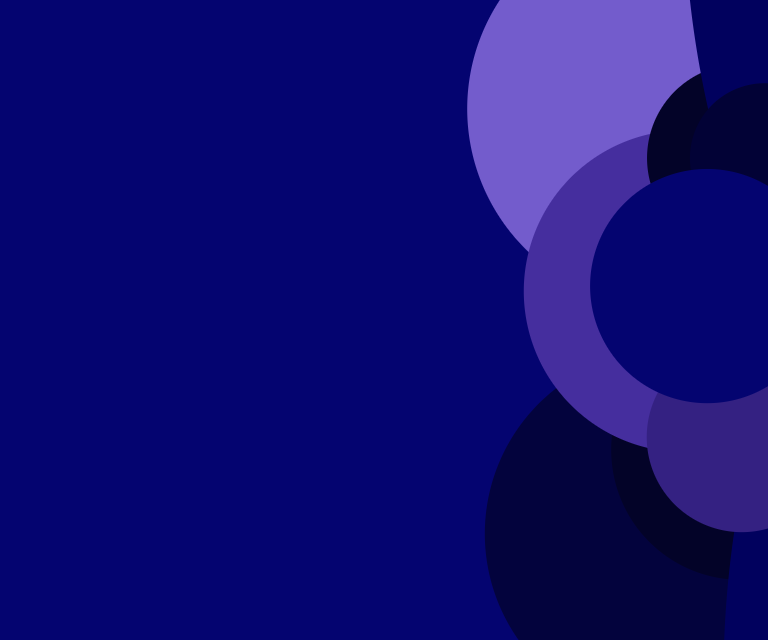
Write a WebGL 1 fragment shader that draws this background.

```glsl
precision highp float;
// Flat overlapping discs in violet and navy along the right side of a deep blue field.

uniform vec2 u_resolution;

#define FIELD_BLUE   vec3(0.016, 0.016, 0.44)
#define SHADE_BLUE   vec3(0.005, 0.005, 0.37)
#define NAVY         vec3(0.012, 0.012, 0.24)
#define DEEP_NAVY    vec3(0.008, 0.008, 0.21)
#define INK          vec3(0.012, 0.010, 0.155)
#define LAVENDER     vec3(0.45, 0.36, 0.80)
#define VIOLET       vec3(0.27, 0.18, 0.62)
#define PLUM         vec3(0.205, 0.13, 0.51)
#define SWEEP_RADIUS 1.5625

// Paints an antialiased disc over the colour so far; lengths are in canvas heights.
void paintDisc(inout vec3 color, vec2 p, vec2 center, float radius, vec3 fill) {
  float edge = (radius - distance(p, center)) * u_resolution.y;
  color = mix(color, fill, clamp(edge + 0.5, 0.0, 1.0));
}

void main() {
  vec2 p = gl_FragCoord.xy / u_resolution.y;
  vec3 color = FIELD_BLUE;

  // Large discs at the back
  paintDisc(color, p, vec2(1.039, 0.830), 0.309, LAVENDER);
  paintDisc(color, p, vec2(1.045, 0.166), 0.2875, NAVY);
  paintDisc(color, p, vec2(1.158, 0.297), 0.203, INK);

  // Middle disc and the dark one above it
  paintDisc(color, p, vec2(1.070, 0.545), 0.2516, VIOLET);
  paintDisc(color, p, vec2(1.158, 0.753), 0.147, INK);

  // Wide arcs that trim the right corners
  paintDisc(color, p, vec2(2.631, 1.172), SWEEP_RADIUS, SHADE_BLUE);
  paintDisc(color, p, vec2(2.693, -0.059), SWEEP_RADIUS, SHADE_BLUE);

  // Small discs in front
  paintDisc(color, p, vec2(1.195, 0.753), 0.117, DEEP_NAVY);
  paintDisc(color, p, vec2(1.159, 0.317), 0.1485, PLUM);
  paintDisc(color, p, vec2(1.105, 0.553), 0.183, FIELD_BLUE);

  gl_FragColor = vec4(color, 1.0);
}
```
